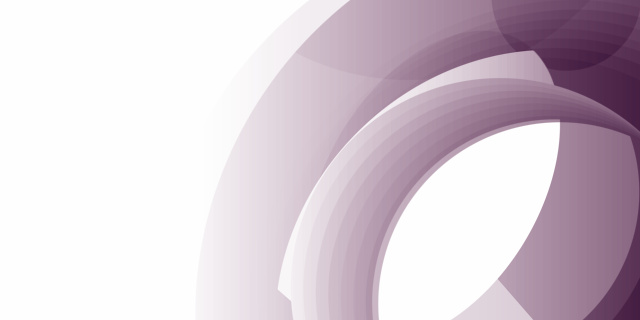
This background is drawn by a WebGL 1 fragment shader. Its source:

```glsl
precision highp float;
uniform vec2 u_resolution;

float hash(float n) {
  return fract(sin(n * 127.1) * 43758.5453);
}

// Smooth mask of an ellipse; lean shears it towards the upper right
float oval(vec2 p, vec2 center, vec2 radius, float lean) {
  vec2 q = (p - center) / radius;
  float k = sqrt((dot(q, q) - 2.0 * lean * q.x * q.y) / (1.0 - lean * lean));
  float d = (k - 1.0) * min(radius.x, radius.y);
  float w = 0.8 / u_resolution.y;
  return 1.0 - smoothstep(-w, w, d);
}

float disc(vec2 p, vec2 center, float radius) {
  return oval(p, center, vec2(radius), 0.0);
}

// Mask of the half plane where d is negative
float below(float d) {
  float w = 0.8 / u_resolution.y;
  return 1.0 - smoothstep(-w, w, d);
}

// Plum ink from white (0) to nearly black (6)
vec3 plum(float tone) {
  return vec3(0.995) - tone * vec3(0.132, 0.19, 0.15)
       + tone * tone * vec3(0.0, 0.0055, 0.003);
}

void main() {
  vec2 p = gl_FragCoord.xy / u_resolution.y;

  // Gradients run along x in faint steps
  float x = mix(p.x, floor(p.x * 36.0) / 36.0, 0.5);
  float lens = oval(p, vec2(1.354, 0.417), vec2(0.396, 0.487), 0.394);

  // Pale halo and large outer disc
  float tone = 0.35 * smoothstep(0.6, 1.0, x) * disc(p, vec2(1.75, 0.0), 1.27);
  float outer = oval(p, vec2(1.818, 0.0625), vec2(1.208), 0.04);
  tone = mix(tone, 0.15 + max(x - 0.6, 0.0) * 2.8, outer);

  // Overlapping translucent discs
  for (int i = 0; i < 7; i++) {
    float f = float(i) / 6.0;
    vec2 center = mix(vec2(1.72, 0.07), vec2(1.65, 0.1), f);
    center.x += 0.06 * (hash(float(i) + 3.0) - 0.5);
    float strength = 0.1 + 0.2 * hash(float(i) + 11.0);
    tone += strength * smoothstep(0.7, 1.9, x)
          * oval(p, center, vec2(mix(0.93, 0.72, f)), 0.1);
  }
  tone += 0.2 * outer * disc(p, vec2(1.276, 1.52), 0.77);
  tone += 0.5 * disc(p, vec2(1.77, 1.013), 0.234);
  tone += 0.25 * lens;

  // Bright crescent, cut by the lens and a slanted foot
  float crescent = oval(p, vec2(1.615, 0.089), vec2(0.755), 0.13);
  crescent *= max(lens, step(p.x, 1.35));
  crescent *= below(0.096 - (p.x - 0.867) * 0.87 - p.y);
  float shine = max(x - 1.0, 0.0);
  tone = mix(tone, 0.15 + 4.4 * shine * shine, crescent);

  // Inner band, darkening in nested discs towards the hole
  float band = disc(p, vec2(1.5625, 0.102), 0.654);
  float bandTone = 0.3 + max(x - 0.9, 0.0) * 3.1;
  for (int i = 1; i < 7; i++) {
    float f = float(i) / 7.0;
    vec2 center = mix(vec2(1.5625, 0.102), vec2(1.75, 0.05), f);
    bandTone += (0.15 + 0.22 * hash(float(i) + 5.0))
              * disc(p, center, mix(0.654, 0.568, f));
  }
  tone = mix(tone, bandTone, band);

  // Light rim around the hole
  float rim = oval(p, vec2(1.735, 0.055), vec2(0.572), 0.0);
  tone = mix(tone, tone * 0.65, rim * below(p.x - 1.75));

  // Hole: a mauve sheet with a dark corner and a pale wedge
  float sheet = 2.0 + (x - 1.55) * 3.4;
  sheet += 1.4 * (1.0 - disc(p, vec2(1.458, 0.4), 0.54));
  sheet += 0.6 * (1.0 - disc(p, vec2(1.44, 0.4), 0.62));
  float wedge = below(p.x - 1.544 - (0.141 - p.y) * 0.87);
  sheet = mix(sheet, 0.9 + (x - 1.5), wedge * below(p.y - 0.141));
  float hole = disc(p, vec2(1.75, 0.05), 0.568);
  tone = mix(tone, sheet * (1.0 - lens), hole);

  gl_FragColor = vec4(plum(clamp(tone, 0.0, 6.0)), 1.0);
}
```
